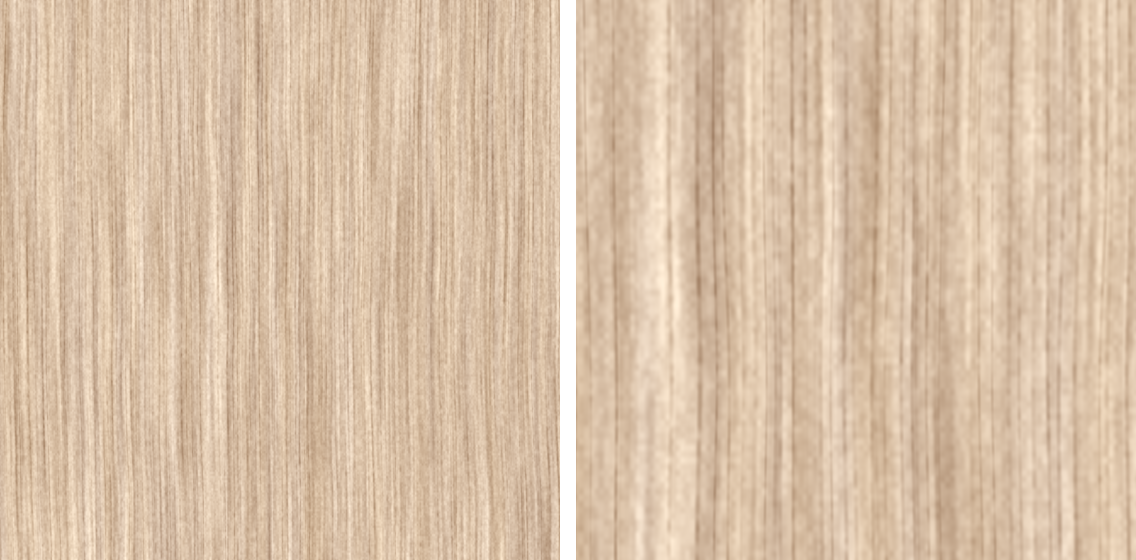
Left, the full canvas; right, a detail of the centre.
A WebGL 1 fragment shader for this texture:

```glsl
precision highp float;

uniform vec2 u_resolution;

float hash(vec2 p) {
  vec3 q = fract(p.xyx * vec3(0.1031, 0.1030, 0.0973));
  q += dot(q, q.yzx + 33.33);
  return fract((q.x + q.y) * q.z);
}

// Smooth value noise in -1..1
float noise(vec2 p) {
  vec2 cell = floor(p);
  vec2 f = fract(p);
  f = f * f * (3.0 - 2.0 * f);
  float low = mix(hash(cell), hash(cell + vec2(1.0, 0.0)), f.x);
  float high = mix(hash(cell + vec2(0.0, 1.0)), hash(cell + vec2(1.0, 1.0)), f.x);
  return 2.0 * mix(low, high, f.y) - 1.0;
}

// Thin dark vein in each column, fading and breaking along its length
float veins(vec2 p, float columns, float seed) {
  float x = p.x * columns;
  float id = floor(x) + seed;
  float center = 0.5 + 0.2 * noise(vec2(id, p.y * 3.0 + seed));
  float width = mix(0.14, 0.28, hash(vec2(id, seed + 7.0))) + 0.5 * columns / u_resolution.y;
  float line = 1.0 - smoothstep(0.0, width, abs(fract(x) - center));
  float presence = smoothstep(-0.6, 0.6, noise(vec2(id + 31.0, p.y * 2.5)));
  float broken = 0.7 + 0.4 * noise(vec2(id + 57.0, p.y * 150.0));
  return line * presence * broken;
}

void main() {
  vec2 uv = gl_FragCoord.xy / u_resolution.y;

  // Gentle sideways drift of the grain
  vec2 p = uv;
  p.x += 0.007 * noise(uv * vec2(3.0, 2.5) + 11.0);
  p.x += 0.0015 * noise(uv * vec2(14.0, 9.0) + 23.0);

  // Broad bands down to fine fibres
  float tone = 0.020 * noise(p * vec2(13.0, 1.5) + 41.0);
  tone += 0.027 * noise(p * vec2(58.0, 2.2) + 67.0);
  tone += 0.052 * noise(p * vec2(130.0, 3.5) + 89.0);
  tone += 0.050 * noise(p * vec2(245.0, 10.0) + 103.0);

  // Pale strips and dark veins
  tone += 0.030 * smoothstep(0.25, 0.65, noise(p * vec2(105.0, 2.2) + 131.0));
  tone -= 0.095 * veins(p, 122.0, 5.0);
  tone -= 0.065 * veins(p, 83.0, 211.0);

  // Short pores and speckle
  tone += 0.030 * noise(uv * vec2(256.0, 110.0) + 157.0);
  tone += 0.026 * noise(uv * vec2(330.0, 270.0) + 181.0);

  vec3 wood = vec3(0.857, 0.761, 0.661) + tone * vec3(1.0, 1.16, 1.22);
  float warmth = noise(p * vec2(75.0, 2.5) + 199.0);
  wood += warmth * vec3(0.005, 0.0, -0.013);

  gl_FragColor = vec4(clamp(wood, 0.0, 1.0), 1.0);
}
```
